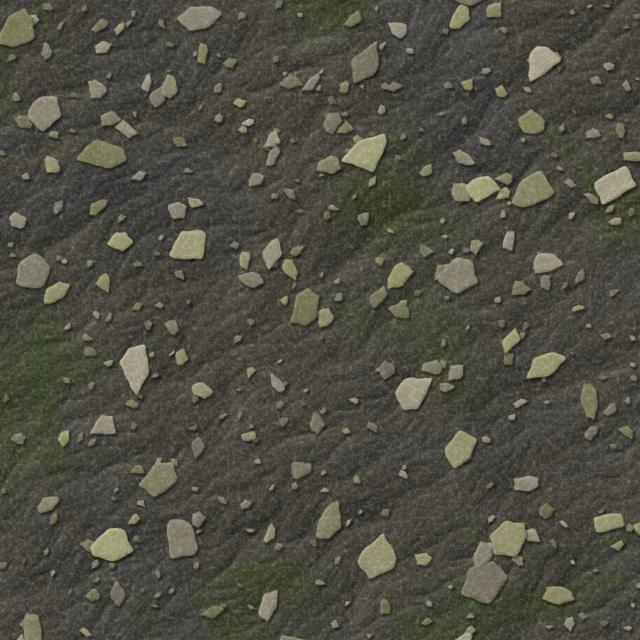
Write a WebGL 1 fragment shader that draws this texture.

```glsl
precision highp float;
// Pale angular pebbles bedded in dark, mossy, grainy earth.
// Earth: layered cellular noise lit from the upper left, tinted by layered sines.
// Pebbles: three jittered grids of rounded random polygons with rims and shadows.
uniform vec2 u_resolution;

const float TAU = 6.2831853;
const vec2 TO_LIGHT = vec2(-0.0028, 0.0038);
const vec3 EARTH_TINT = vec3(1.03, 1.0, 0.885);
const vec3 MOSS_TINT = vec3(0.93, 1.03, 0.70);
const vec3 SLATE_TINT = vec3(1.01, 0.99, 0.95);
const vec3 STONE_GREY = vec3(0.575, 0.55, 0.485);
const vec3 STONE_OCHRE = vec3(0.55, 0.545, 0.405);

vec2 hash2(vec2 p) {
  vec3 h = fract(p.xyx * vec3(0.1031, 0.1030, 0.0973));
  h += dot(h, h.yzx + 33.33);
  return fract((h.xx + h.yz) * h.zy);
}

mat2 rotation(float angle) {
  float c = cos(angle), s = sin(angle);
  return mat2(c, -s, s, c);
}

float smoothMax(float a, float b, float k) {
  float h = max(k - abs(a - b), 0.0) / k;
  return max(a, b) + 0.25 * h * h * k;
}

// Squared distance to the nearest jittered cell point.
float cellular(vec2 p) {
  vec2 cell = floor(p), f = fract(p);
  float nearest = 4.0;
  for (int y = -1; y <= 1; y++)
    for (int x = -1; x <= 1; x++) {
      vec2 o = vec2(float(x), float(y));
      vec2 d = o + hash2(cell + o) - f;
      nearest = min(nearest, dot(d, d));
    }
  return nearest;
}

// Slow, irregular variation in about -1..1.
float sinePatches(vec2 p) {
  float sum = 0.0, amp = 0.5;
  for (int i = 0; i < 5; i++) {
    p = rotation(1.1) * p * 1.5 + 2.3;
    p += 0.7 * sin(p.yx * 1.3);
    sum += amp * sin(p.x) * cos(p.y);
    amp *= 0.75;
  }
  return sum;
}

// Clods stretched along the rising diagonal.
float earthHeight(vec2 p) {
  vec2 q = rotation(0.6) * p * vec2(0.65, 1.25);
  q += 0.012 * sin(q.yx * 31.0) + 0.005 * sin(q.yx * 83.0 + 1.0);
  float height = 0.0, amp = 1.0, freq = 9.0;
  for (int i = 0; i < 4; i++) {
    height -= amp * cellular(q * freq + float(i) * 17.0);
    amp *= 0.52;
    freq *= 2.1;
  }
  return height;
}

vec3 earthColor(vec2 p, float grain) {
  float relief = earthHeight(p) - earthHeight(p + TO_LIGHT);
  float patches = sinePatches(p * 6.0);
  float tone = 0.285 + 0.36 * clamp(relief, -0.25, 0.25) + 0.022 * patches + grain;
  vec3 tint = mix(EARTH_TINT, MOSS_TINT, smoothstep(0.15, 0.9, sinePatches(p * 5.0 + 9.0)));
  tint = mix(tint, SLATE_TINT, smoothstep(0.0, 0.8, sinePatches(p * 4.0 + 21.0)));
  return max(tone, 0.14) * tint;
}

// Rounded polygon with uneven sides; q is scaled to about unit radius.
float polygon(vec2 q, vec2 seed) {
  float d = -1.0;
  for (int i = 0; i < 6; i++) {
    vec2 h = hash2(seed + float(i) * 7.3);
    float a = (float(i) + 0.9 * (h.x - 0.5)) * TAU / 6.0;
    d = smoothMax(d, dot(q, vec2(cos(a), sin(a))) - mix(0.68, 1.08, h.y), 0.16);
  }
  return d + 0.035 * sin(q.x * 5.0 + seed.x) * sin(q.y * 6.0 + seed.y);
}

// Nearest pebble of one grid: x distance in canvas units, yz random identity.
vec3 pebbles(vec2 p, float grid, float share, float size, float lean, float spread) {
  vec2 cell = floor(p * grid);
  vec3 best = vec3(1.0, 0.0, 0.0);
  for (int y = -1; y <= 1; y++)
    for (int x = -1; x <= 1; x++) {
      vec2 id = cell + vec2(float(x), float(y)) + grid * 3.0;
      vec2 pick = hash2(id + 5.7), form = hash2(id + 41.3), look = hash2(id + 83.9);
      if (pick.x > share) continue;
      vec2 center = (id - grid * 3.0 + 0.1 + 0.8 * hash2(id)) / grid;
      float radius = size * mix(0.6, 1.3, form.x);
      vec2 halfSize = radius * vec2(1.0, mix(0.5, 0.88, form.y));
      vec2 q = rotation(lean + spread * (pick.y - 0.5)) * (p - center) / halfSize;
      float d = polygon(q, id) * halfSize.y;
      if (d < best.x) best = vec3(d, look);
    }
  return best;
}

// Lays one grid of pebbles, with their shadows, over the color below.
vec3 addPebbles(vec3 below, vec2 p, float grid, float share, float size,
                float lean, float spread, float gain, float grain) {
  vec3 stone = pebbles(p, grid, share, size, lean, spread);
  float lightward = pebbles(p + TO_LIGHT, grid, share, size, lean, spread).x;
  float edge = max(0.0011, 0.8 / u_resolution.y);
  float shadow = 1.0 - smoothstep(-0.002, 0.003, lightward);
  float facing = clamp((lightward - stone.x) / length(TO_LIGHT), -1.0, 1.0);
  float rim = smoothstep(-0.0065, -0.0005, stone.x);
  float tone = gain * mix(0.82, 1.14, stone.y) * (1.0 + 0.17 * facing * rim);
  vec3 color = mix(STONE_GREY, STONE_OCHRE, smoothstep(0.3, 0.9, stone.z)) * tone;
  color += 0.75 * grain + 0.025 * sinePatches(p * 45.0);
  return mix(below * (1.0 - 0.38 * shadow), color, 1.0 - smoothstep(-edge, edge, stone.x));
}

void main() {
  vec2 p = gl_FragCoord.xy / u_resolution.y;
  float grain = 0.13 * (cellular(p * 230.0) - 0.27) + 0.09 * (cellular(p * 115.0) - 0.27);
  vec3 color = earthColor(p, grain);
  color = addPebbles(color, p, 31.0, 0.26, 0.0062, 0.2, 2.5, 0.86, grain);
  color = addPebbles(color, p, 17.0, 0.40, 0.0135, 0.4, 2.6, 0.94, grain);
  color = addPebbles(color, p, 9.0, 0.60, 0.0290, 0.8, 1.7, 1.02, grain);
  gl_FragColor = vec4(color, 1.0);
}
```
